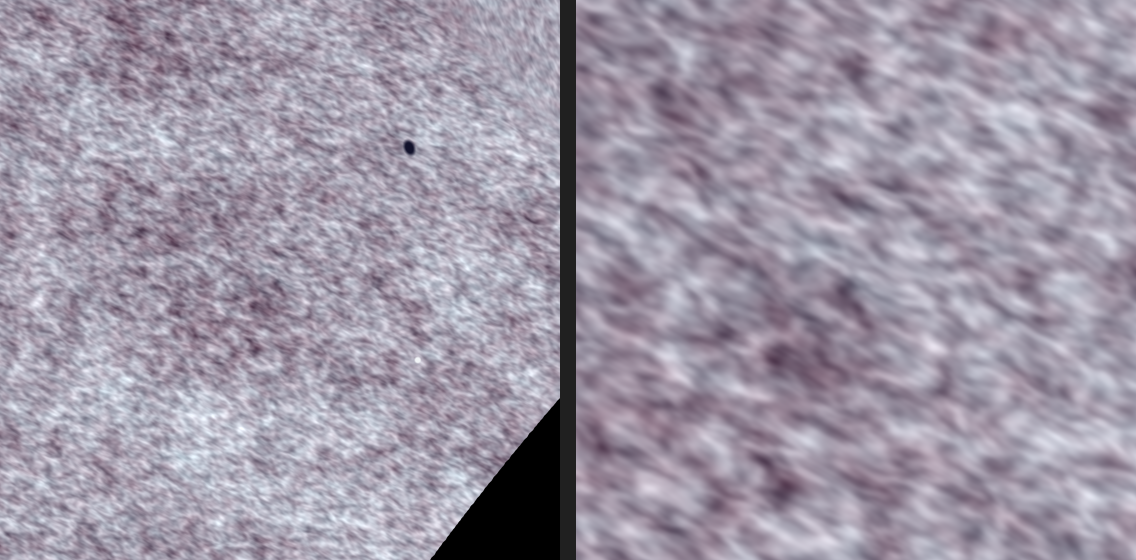
Left: the whole. Right: its middle third, enlarged.
Give the GLSL for this texture, as a three.js fragment shader.

```glsl
#define GRAIN_SCALE vec2(54.0, 108.0)
#define GRAIN_CONTRAST 0.24
#define GRAIN_ANGLE -0.45
#define STEEP_ANGLE -1.05
#define BLOTCH_SCALE 3.6
#define BLOTCH_CONTRAST 0.135
#define TINT_STRENGTH 0.075
#define EDGE_SOFTNESS 0.0012
#define BASE_COLOR vec3(0.658, 0.635, 0.695)
#define WARM_SHIFT vec3(0.55, -0.35, -0.30)
#define PIT_COLOR vec3(0.07, 0.07, 0.17)
#define GLINT_COLOR vec3(0.95, 0.96, 0.97)

varying vec2 vUv;

vec2 rotate(vec2 p, float angle) {
  float c = cos(angle), s = sin(angle);
  return vec2(c * p.x + s * p.y, c * p.y - s * p.x);
}

vec2 gradient(vec2 cell) {
  vec3 h = fract(cell.xyx * vec3(0.1031, 0.1030, 0.0973));
  h += dot(h, h.yzx + 33.33);
  float angle = 6.2832 * fract((h.x + h.y) * h.z);
  return vec2(cos(angle), sin(angle));
}

float gradientNoise(vec2 p) {
  vec2 i = floor(p), f = fract(p);
  vec2 w = f * f * f * (f * (f * 6.0 - 15.0) + 10.0);
  vec2 e = vec2(1.0, 0.0);
  float low = mix(dot(gradient(i), f), dot(gradient(i + e), f - e), w.x);
  float high = mix(dot(gradient(i + e.yx), f - e.yx),
                   dot(gradient(i + e.xx), f - e.xx), w.x);
  return mix(low, high, w.y);
}

// Short streaks in three sizes, drawn out along one direction
float streaks(vec2 p, float angle) {
  vec2 q = rotate(p, angle) * GRAIN_SCALE;
  q += 0.35 * vec2(gradientNoise(q * 0.4 + 7.0), gradientNoise(q * 0.4 + 41.0));
  return gradientNoise(q + 150.0)
       + 0.65 * gradientNoise(rotate(q, 0.3) * 0.52 + 230.0)
       + 0.50 * gradientNoise(rotate(q, -0.2) * 1.75 + 310.0);
}

// Soft cloudy patches
float blotches(vec2 p) {
  vec2 q = rotate(p, GRAIN_ANGLE) * vec2(0.85, 1.15) * BLOTCH_SCALE + 19.0;
  float sum = 0.0;
  for (int octave = 0; octave < 4; octave++) {
    sum += gradientNoise(q);
    q = rotate(q, 0.6) * 2.15 + 13.7;
  }
  return sum;
}

// Coverage of a soft tilted ellipse
float spot(vec2 p, vec2 center, vec2 radius, float angle) {
  float d = length(rotate(p - center, angle) / radius);
  return 1.0 - smoothstep(0.55, 1.25, d);
}

void main() {
  vec2 p = vUv;

  // Grain turns steep in the upper right corner
  float steep = smoothstep(-0.04, 0.06, dot(p - vec2(0.92, 0.83), vec2(0.75, 0.66)));
  float grain = mix(streaks(p, GRAIN_ANGLE), streaks(p, STEEP_ANGLE), steep);

  // Dark patches fall off further than light ones rise
  float blotch = blotches(p);
  blotch *= blotch < 0.0 ? 1.15 : 0.85;
  float slope = 0.06 * (0.5 - p.y) + 0.03 * (p.x - 0.5);
  float tone = GRAIN_CONTRAST * grain * mix(1.0, 0.8, steep)
             + BLOTCH_CONTRAST * blotch * (1.0 - 0.6 * steep) + slope;

  // Patches lean to mauve, light areas to blue
  float warmth = 0.6 * gradientNoise(rotate(p, GRAIN_ANGLE) * vec2(42.0, 70.0) + 90.0)
               + 0.4 * gradientNoise(p * 9.0 + 60.0)
               - 0.45 * blotch - 3.0 * slope;
  vec3 color = BASE_COLOR + tone * vec3(1.0, 1.06, 1.0)
             + TINT_STRENGTH * warmth * WARM_SHIFT;

  // One dark pit and one bright glint
  color = mix(color, PIT_COLOR, spot(p, vec2(0.731, 0.736), vec2(0.010, 0.015), 0.35));
  color = mix(color, GLINT_COLOR, spot(p, vec2(0.746, 0.357), vec2(0.006), 0.0));

  // Empty corner behind a slightly bowed, ragged cut
  float along = dot(p - vec2(0.768, 0.0), vec2(0.625, 0.781));
  float cut = dot(p, vec2(0.781, -0.625)) - 0.600
            + 0.10 * along * (0.371 - along)
            + 0.0015 * gradientNoise(vec2(along * 120.0, 5.0));
  color *= 1.0 - smoothstep(-EDGE_SOFTNESS, EDGE_SOFTNESS, cut);

  gl_FragColor = vec4(clamp(color, 0.0, 1.0), 1.0);
}
```
